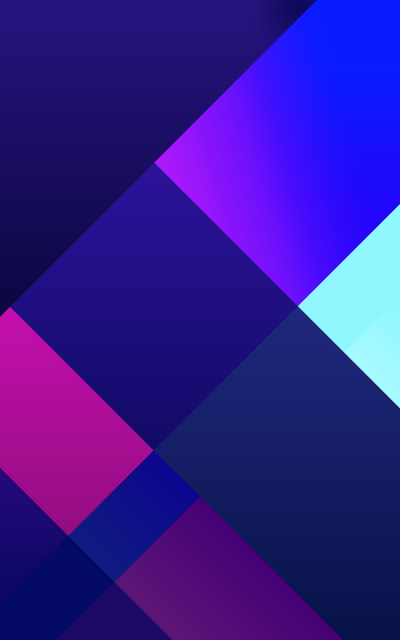
Give the GLSL for this background, as a Shadertoy shader.

```glsl
// Diagonal edges, in canvas widths: RISE_* bound x + y, FALL_* bound x - y
#define RISE_UPPER 0.792
#define RISE_MIDDLE 1.510
#define RISE_LOWER 1.742
#define FALL_RIGHT -0.021
#define FALL_MIDDLE -0.742
#define FALL_LEFT -1.169

// Smooth step across an edge, about one pixel wide
float edge(float coord, float limit) {
    return clamp((coord - limit) * iResolution.x / 1.414 + 0.5, 0.0, 1.0);
}

// Colour blend while x runs from start to end
vec3 ramp(vec3 a, vec3 b, float start, float end, float x) {
    return mix(a, b, clamp((x - start) / (end - start), 0.0, 1.0));
}

// Violet turning to electric blue towards the upper right
vec3 violetPanel(vec2 p) {
    float t = p.x - 0.3 * p.y;
    vec3 violet = ramp(vec3(0.69, 0.10, 0.98), vec3(0.56, 0.08, 0.98), 0.26, 0.40, t);
    vec3 mid = ramp(violet, vec3(0.34, 0.05, 0.99), 0.38, 0.60, t);
    vec3 blue = mix(vec3(0.04, 0.11, 1.0), vec3(0.13, 0.02, 0.98), smoothstep(0.1, 0.6, p.y));
    return mix(mid, blue, smoothstep(0.48, 0.80, t));
}

void mainImage(out vec4 fragColor, in vec2 fragCoord) {
    // Width is one unit, y runs down from the top edge
    vec2 p = vec2(fragCoord.x, iResolution.y - fragCoord.y) / iResolution.x;
    float rise = p.x + p.y;
    float fall = p.x - p.y;
    float middle = edge(rise, RISE_MIDDLE);
    float lower = edge(rise, RISE_LOWER);

    // Right band: violet, then cyan with a pale corner
    vec3 cyan = vec3(0.57, 0.97, 1.0);
    vec3 pale = ramp(vec3(0.66, 0.98, 1.0), cyan, 0.0, 0.24, fall - FALL_RIGHT);
    vec3 rightBand = mix(violetPanel(p), mix(cyan, pale, lower), middle);

    // Centre band: indigo, then navy
    vec3 indigo = ramp(vec3(0.17, 0.07, 0.60), vec3(0.07, 0.04, 0.40), 0.42, 1.12, p.y);
    vec3 navy = ramp(vec3(0.125, 0.155, 0.49), vec3(0.03, 0.07, 0.28), 0.77, 1.60, p.y);
    vec3 centreBand = mix(indigo, navy, middle);

    // Lower band: magenta, blue, plum
    vec3 magenta = ramp(vec3(0.77, 0.06, 0.68), vec3(0.58, 0.05, 0.50), 0.77, 1.33, p.y);
    vec3 royal = ramp(vec3(0.06, 0.11, 0.50), vec3(0.05, 0.02, 0.56), FALL_LEFT, FALL_MIDDLE, fall);
    vec3 plum = ramp(vec3(0.36, 0.09, 0.47), vec3(0.27, 0.0, 0.46), FALL_LEFT, FALL_MIDDLE, fall);
    vec3 lowerBand = mix(mix(magenta, royal, middle), plum, lower);

    // Corner band: three deep blues
    vec3 corner = ramp(vec3(0.15, 0.03, 0.48), vec3(0.05, 0.03, 0.40), 1.17, 1.46, p.y);
    corner = mix(corner, vec3(0.02, 0.035, 0.40), middle);
    corner = mix(corner, vec3(0.11, 0.04, 0.40), lower);

    // Dark upper left panel with a blue shade by its far tip
    vec3 dusk = ramp(vec3(0.15, 0.075, 0.49), vec3(0.045, 0.03, 0.26), 0.03, 0.76, p.y);
    float tip = 1.0 - smoothstep(0.0, 0.14, length(p - vec2(0.75, 0.02)));
    dusk = mix(dusk, vec3(0.05, 0.04, 0.36), tip);

    // Stack the bands from left to right, then lay the dark panel over them
    vec3 color = mix(corner, lowerBand, edge(fall, FALL_LEFT));
    color = mix(color, centreBand, edge(fall, FALL_MIDDLE));
    color = mix(color, rightBand, edge(fall, FALL_RIGHT));
    color = mix(dusk, color, edge(rise, RISE_UPPER));
    fragColor = vec4(color, 1.0);
}
```
